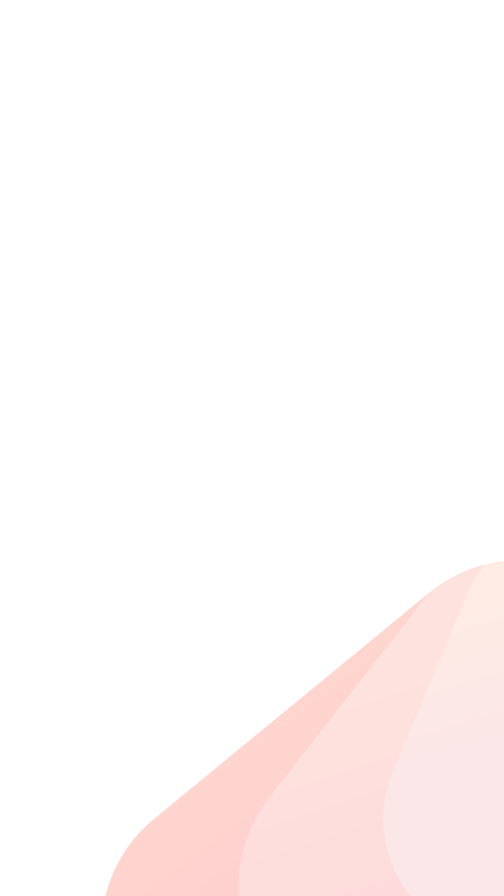
Give the GLSL for this background, as a WebGL 1 fragment shader.

```glsl
precision highp float;

uniform vec2 u_resolution;

float cross2(vec2 a, vec2 b) {
  return a.x * b.y - a.y * b.x;
}

float segmentDistance(vec2 p, vec2 a, vec2 b) {
  vec2 ab = b - a;
  float t = clamp(dot(p - a, ab) / dot(ab, ab), 0.0, 1.0);
  return length(p - a - ab * t);
}

// Signed distance to a triangle grown outward by a corner radius
float roundedTriangle(vec2 p, vec2 a, vec2 b, vec2 c, float radius) {
  float edge = min(segmentDistance(p, a, b),
                   min(segmentDistance(p, b, c), segmentDistance(p, c, a)));
  float winding = sign(cross2(b - a, c - a));
  float inside = min(cross2(b - a, p - a) * winding,
                     min(cross2(c - b, p - b) * winding,
                         cross2(a - c, p - c) * winding));
  return (inside > 0.0 ? -edge : edge) - radius;
}

float coverage(float distance, float pixel) {
  return clamp(0.5 - distance / pixel, 0.0, 1.0);
}

vec3 linearGradient(vec2 p, vec2 start, vec2 end, vec3 startColor, vec3 endColor) {
  vec2 axis = end - start;
  float t = clamp(dot(p - start, axis) / dot(axis, axis), 0.0, 1.0);
  return mix(startColor, endColor, t);
}

void main() {
  // Canvas height is one unit
  vec2 p = gl_FragCoord.xy / u_resolution.y;
  float pixel = 1.0 / u_resolution.y;

  // Three overlapping rounded facets, all kept within the outer one
  float outer = coverage(roundedTriangle(p, vec2(0.2735, -0.0378),
      vec2(0.5809, 0.2148), vec2(0.78, -0.43), 0.1602), pixel);
  float middle = coverage(roundedTriangle(p, vec2(0.4354, 0.0078),
      vec2(0.6125, 0.2344), vec2(0.78, -0.3), 0.1693), pixel);
  float inner = coverage(roundedTriangle(p, vec2(0.5685, 0.0862),
      vec2(0.6505, 0.2815), vec2(0.78, -0.04), 0.1406), pixel);

  // Warm to cool pink within each facet
  vec3 coral = linearGradient(p, vec2(0.2, 0.12), vec2(0.29, 0.0),
      vec3(1.0, 0.835, 0.81), vec3(0.996, 0.815, 0.808));
  vec3 blush = linearGradient(p, vec2(0.38, 0.22), vec2(0.45, 0.01),
      vec3(0.996, 0.886, 0.867), vec3(0.992, 0.859, 0.863));
  vec3 shell = linearGradient(p, vec2(0.50, 0.34), vec2(0.55, 0.17),
      vec3(0.996, 0.925, 0.894), vec3(0.986, 0.904, 0.906));

  vec3 facets = mix(mix(coral, blush, middle), shell, inner);
  gl_FragColor = vec4(mix(vec3(1.0), facets, outer), 1.0);
}
```
